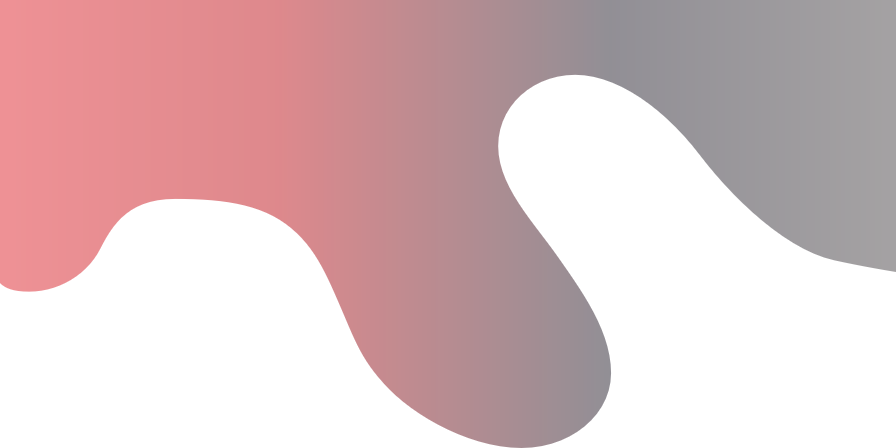
This background is drawn by a Shadertoy shader. Its source:

```glsl
// A flowing blob hangs from the top of a white page, tinted from rose to grey.
// Its lower rim is a chain of cubic Hermite arcs, flattened into short chords;
// crossings above a point give the side, the nearest chord gives a smooth edge.

// Lengths are hundredths of the canvas height, origin at the lower left.
const int KNOTS = 15;
const int CHORDS_PER_ARC = 14;
const float CANVAS_WIDTH = 200.0;

const vec3 PAPER = vec3(1.0);
const vec3 ROSE_LIGHT = vec3(0.935, 0.570, 0.585);
const vec3 ROSE_DEEP = vec3(0.870, 0.535, 0.550);
const vec3 SLATE = vec3(0.570, 0.560, 0.585);
const vec3 GREY = vec3(0.645, 0.635, 0.640);

// Places of the two inner gradient stops, as shares of the width
const float ROSE_STOP = 0.31;
const float SLATE_STOP = 0.68;

// Rim knots from left to right
const vec2 KNOT[KNOTS] = vec2[KNOTS](
    vec2(-2.1, 39.6), vec2(6.5, 34.9), vec2(22.4, 44.5),
    vec2(39.1, 55.6), vec2(63.8, 50.0), vec2(76.0, 31.5),
    vec2(87.0, 13.0), vec2(116.4, 0.0), vec2(136.4, 16.7),
    vec2(124.5, 42.7), vec2(111.2, 67.4), vec2(128.4, 83.3),
    vec2(156.2, 65.4), vec2(186.2, 41.9), vec2(216.1, 37.0));

// Direction and pull of the rim at each knot
const vec2 TANGENT[KNOTS] = vec2[KNOTS](
    vec2(5.2, -6.5), vec2(19.5, 0.0), vec2(8.9, 17.7),
    vec2(29.9, 0.0), vec2(18.8, -13.8), vec2(9.9, -22.9),
    vec2(18.8, -19.0), vec2(33.0, 0.0), vec2(0.0, 28.0),
    vec2(-16.4, 23.4), vec2(0.0, 27.0), vec2(28.4, 0.0),
    vec2(23.4, -30.7), vec2(31.2, -6.8), vec2(28.6, -3.6));

vec2 hermite(int i, float t) {
    float s = 1.0 - t;
    return s * s * ((1.0 + 2.0 * t) * KNOT[i] + t * TANGENT[i])
         + t * t * ((3.0 - 2.0 * t) * KNOT[i + 1] - s * TANGENT[i + 1]);
}

float chordDistance(vec2 p, vec2 a, vec2 b) {
    vec2 ab = b - a;
    float h = clamp(dot(p - a, ab) / dot(ab, ab), 0.0, 1.0);
    return length(p - a - ab * h);
}

// Signed distance to the rim, negative inside the blob
float blobDistance(vec2 p) {
    float nearest = 1e5;
    float side = -1.0;
    vec2 a = KNOT[0];
    for (int i = 0; i < KNOTS - 1; i++) {
        for (int j = 1; j <= CHORDS_PER_ARC; j++) {
            vec2 b = hermite(i, float(j) / float(CHORDS_PER_ARC));
            nearest = min(nearest, chordDistance(p, a, b));
            // Each chord passing overhead swaps the side
            if ((a.x > p.x) != (b.x > p.x)) {
                float rimY = mix(a.y, b.y, (p.x - a.x) / (b.x - a.x));
                if (rimY > p.y) side = -side;
            }
            a = b;
        }
    }
    return side * nearest;
}

vec3 blobColor(float x) {
    vec3 color = mix(ROSE_LIGHT, ROSE_DEEP, clamp(x / ROSE_STOP, 0.0, 1.0));
    color = mix(color, SLATE,
                clamp((x - ROSE_STOP) / (SLATE_STOP - ROSE_STOP), 0.0, 1.0));
    return mix(color, GREY,
               clamp((x - SLATE_STOP) / (1.0 - SLATE_STOP), 0.0, 1.0));
}

void mainImage(out vec4 fragColor, in vec2 fragCoord) {
    float pixel = 100.0 / iResolution.y;
    vec2 p = fragCoord * pixel;

    // Blend over one pixel across the rim
    float coverage = clamp(0.5 - blobDistance(p) / pixel, 0.0, 1.0);
    fragColor = vec4(mix(PAPER, blobColor(p.x / CANVAS_WIDTH), coverage), 1.0);
}
```
